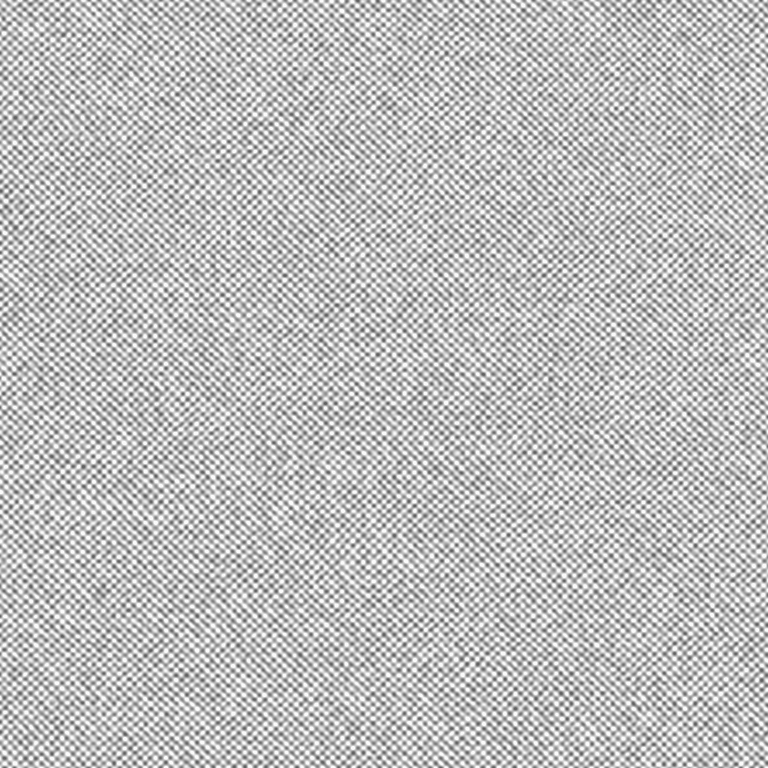
Give the GLSL for this texture, as a Shadertoy shader.

```glsl
// Fine grey woven cloth: strong threads falling to the right, crossed by
// slightly weaker threads rising to the right. Each set is a soft wave; noise
// bends the threads and varies their contrast, and fine grain roughens them.

#define REPEATS vec2(74.0, 78.0)  // thread repeats across and down
#define MID_GREY 0.742            // average tone
#define FALLING_DEPTH 0.168       // contrast of the dominant threads
#define RISING_DEPTH 0.132        // contrast of the crossing threads
#define DEPTH_VARIATION 0.30      // uneven thread contrast
#define BEND 0.22                 // thread drift, in repeats
#define GRAIN 0.13                // strength of the fibre grain
#define GRAIN_SCALE 3.0           // grain cells per repeat
#define DARKEST 0.38
#define LIGHTEST 0.99

const float TAU = 6.2831853;

float hash(vec2 p) {
    vec3 q = fract(vec3(p.xyx) * 0.1031);
    q += dot(q, q.yzx + 33.33);
    return fract((q.x + q.y) * q.z);
}

float valueNoise(vec2 p) {
    vec2 cell = floor(p);
    vec2 f = fract(p);
    f = f * f * (3.0 - 2.0 * f);
    float low = mix(hash(cell), hash(cell + vec2(1.0, 0.0)), f.x);
    float high = mix(hash(cell + vec2(0.0, 1.0)), hash(cell + 1.0), f.x);
    return mix(low, high, f.y);
}

// Signed noise in the range -1 to 1
float drift(vec2 p) {
    return 2.0 * valueNoise(p) - 1.0;
}

// Soft thread profile, faded out where threads are finer than a pixel
float thread(float phase, float pixelPhase) {
    return cos(TAU * phase) * (1.0 - smoothstep(0.3, 0.7, pixelPhase));
}

void mainImage(out vec4 fragColor, in vec2 fragCoord) {
    vec2 uv = fragCoord / iResolution.xy;
    vec2 grid = uv * REPEATS;
    vec2 pixelGrid = REPEATS / iResolution.xy;
    float pixelPhase = max(pixelGrid.x, pixelGrid.y);

    // Diagonal thread coordinates with a slight bend
    float falling = grid.x + grid.y + BEND * drift(uv * vec2(9.0, 16.0) + 20.0);
    float rising = grid.x - grid.y + BEND * drift(uv * vec2(11.0, 19.0) + 50.0);

    // Short stretches where one set of threads stands out more
    float emphasis = DEPTH_VARIATION * drift(uv * vec2(24.0, 44.0) + 90.0);
    float fallingDepth = FALLING_DEPTH * (1.0 + 0.5 * emphasis);
    float risingDepth = RISING_DEPTH * (1.0 - emphasis);

    // Weave and fibre grain
    float grey = MID_GREY;
    grey += fallingDepth * thread(falling, pixelPhase);
    grey += risingDepth * thread(rising, pixelPhase);
    grey += GRAIN * drift(grid * GRAIN_SCALE + 200.0);

    fragColor = vec4(vec3(clamp(grey, DARKEST, LIGHTEST)), 1.0);
}
```
